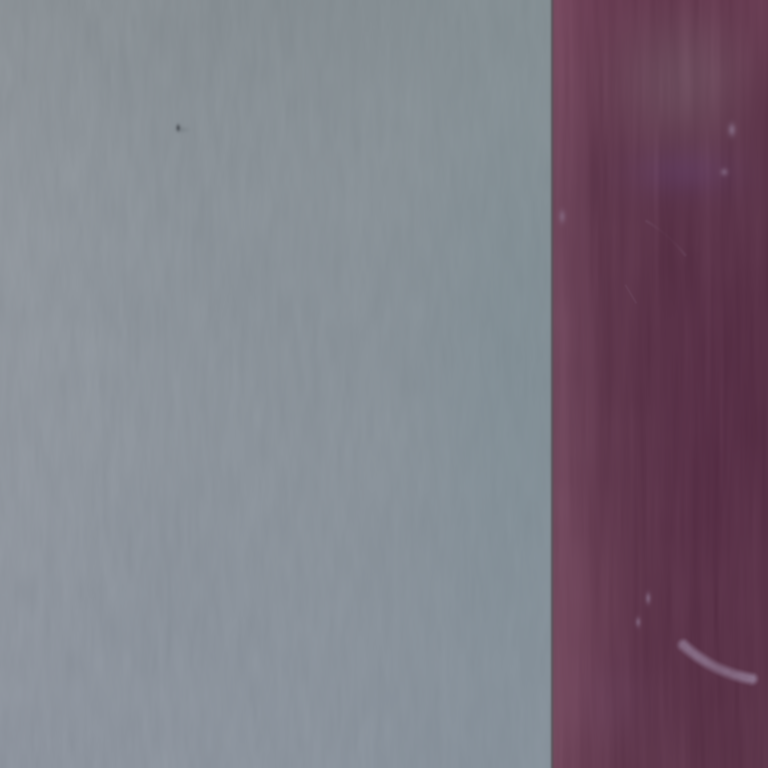
Reproduce this texture procedurally as a Shadertoy shader.

```glsl
// Brushed blue-grey painted panel beside a glossy, scuffed maroon strip.
#define SEAM_X 0.7190
#define SEAM_WIDTH 0.0022
#define GREY_GRAIN 0.030
#define MAROON_GRAIN 0.050
#define GREY_BASE vec3(0.540, 0.573, 0.602)
#define MAROON_BASE vec3(0.362, 0.207, 0.290)
#define SCUFF_COLOR vec3(0.560, 0.470, 0.570)
#define HAZE_COLOR vec3(0.440, 0.325, 0.385)

// Sine-free hash of a lattice point.
float hash(vec2 p) {
    vec3 q = fract(vec3(p.xyx) * 0.1031);
    q += dot(q, q.yzx + 33.33);
    return fract((q.x + q.y) * q.z);
}

float noise(vec2 p) {
    vec2 cell = floor(p), f = fract(p);
    f = f * f * (3.0 - 2.0 * f);
    return mix(mix(hash(cell), hash(cell + vec2(1, 0)), f.x),
               mix(hash(cell + vec2(0, 1)), hash(cell + vec2(1, 1)), f.x), f.y);
}

// Layered noise centred on zero.
float fbm(vec2 p) {
    float sum = 0.0, amp = 0.5;
    for (int i = 0; i < 4; i++) {
        sum += amp * (noise(p) - 0.5);
        p = p * 2.03 + 17.7;
        amp *= 0.5;
    }
    return sum;
}

// Soft elliptical spot.
float glow(vec2 p, vec2 center, vec2 radius) {
    vec2 d = (p - center) / radius;
    return exp(-dot(d, d));
}

// Soft-edged stroke from a to b, sagging by bend at its middle.
float stroke(vec2 p, vec2 a, vec2 b, float bend, float width, float blur) {
    vec2 ab = b - a;
    float t = clamp(dot(p - a, ab) / dot(ab, ab), 0.0, 1.0);
    vec2 sag = vec2(0.0, -bend * 4.0 * t * (1.0 - t));
    return 1.0 - smoothstep(width - blur, width + blur, length(p - a - ab * t - sag));
}

vec3 greyPanel(vec2 p) {
    float across = p.x / SEAM_X;
    vec3 color = GREY_BASE;
    color += vec3(0.022, 0.008, 0.010) * (0.55 - across);
    color += vec3(0.006, 0.006, 0.026) * (0.5 - p.y);
    color -= vec3(0.022, 0.010, 0.010) * glow(p, vec2(0.68, 0.50), vec2(0.12, 0.40));
    color += 0.012 * glow(p, vec2(0.05, 0.62), vec2(0.18, 0.35));
    color -= 0.014 * glow(p, vec2(0.28, 1.0), vec2(0.30, 0.12));

    // Vertical brush grain, broken into short ridges
    float warp = 0.006 * fbm(p * vec2(8.0, 14.0));
    float ridges = fbm(vec2((p.x + warp) * 95.0, p.y * 22.0));
    float hairs = noise(vec2(p.x * 190.0, p.y * 30.0 + 9.0)) - 0.5;
    float fade = mix(1.0, 0.65, across);
    color += GREY_GRAIN * fade * (ridges + 0.35 * hairs);
    color += 0.018 * fbm(p * 5.0) * vec3(1.0, 0.9, 0.8);

    // Small dark nick
    color -= vec3(0.19, 0.20, 0.20) * glow(p, vec2(0.2320, 0.8335), vec2(0.0030, 0.0045));
    color -= 0.035 * glow(p, vec2(0.238, 0.831), vec2(0.007, 0.004));
    return color;
}

vec3 maroonStrip(vec2 p) {
    float x = p.x - SEAM_X;
    vec3 color = MAROON_BASE;

    // Lighter worn margin, darker core
    color += vec3(0.080, 0.073, 0.072) * exp(-x / 0.045);
    color -= vec3(0.018, 0.022, 0.014) * glow(p, vec2(0.93, 0.42), vec2(0.10, 0.28));
    color += vec3(0.030, 0.022, 0.022) * glow(p, vec2(0.74, 0.12), vec2(0.09, 0.20));
    color += vec3(0.035, 0.016, 0.020) * smoothstep(0.72, 1.0, p.y);

    // Cloudy reflections near the top
    color = mix(color, HAZE_COLOR, 0.75 * glow(p, vec2(0.885, 0.895), vec2(0.085, 0.085)));
    color += vec3(0.012, 0.018, 0.055) * glow(p, vec2(0.890, 0.775), vec2(0.065, 0.030));
    color += vec3(0.010, 0.012, 0.020) * glow(p, vec2(0.80, 0.09), vec2(0.05, 0.06));

    // Long streaks with a slight lean
    float lean = 0.025 * (p.y - 0.5) * (0.85 - p.x) + 0.004 * fbm(p * 6.0);
    float streaks = fbm(vec2((p.x + lean) * 75.0, p.y * 4.0));
    float fine = noise(vec2((p.x + lean) * 180.0, p.y * 9.0)) - 0.5;
    color += MAROON_GRAIN * (streaks + 0.35 * fine) * vec3(1.0, 0.9, 0.95);
    color += 0.035 * fbm(p * 7.0 + 4.0);

    // Bright scuff, faint scratches and flecks
    float scuff = stroke(p, vec2(0.890, 0.160), vec2(0.979, 0.116), 0.008, 0.0065, 0.0050);
    color = mix(color, SCUFF_COLOR, scuff * (0.82 + 0.3 * fbm(p * 60.0)));
    float marks = 0.16 * stroke(p, vec2(0.842, 0.712), vec2(0.892, 0.668), -0.004, 0.0015, 0.0025);
    marks += 0.14 * stroke(p, vec2(0.815, 0.628), vec2(0.828, 0.606), 0.0, 0.0010, 0.0020);
    marks += 0.60 * glow(p, vec2(0.844, 0.221), vec2(0.0035, 0.0070));
    marks += 0.55 * glow(p, vec2(0.831, 0.190), vec2(0.0035, 0.0060));
    marks += 0.65 * glow(p, vec2(0.953, 0.831), vec2(0.0050, 0.0080));
    marks += 0.50 * glow(p, vec2(0.943, 0.776), vec2(0.0050, 0.0050));
    marks += 0.50 * glow(p, vec2(0.732, 0.718), vec2(0.0045, 0.0080));
    return mix(color, SCUFF_COLOR, min(marks, 1.0));
}

void mainImage(out vec4 fragColor, in vec2 fragCoord) {
    vec2 p = fragCoord / iResolution.xy;
    float soft = max(0.0015, 1.0 / iResolution.x);
    float x = p.x - SEAM_X;
    vec3 color = mix(greyPanel(p), maroonStrip(p), smoothstep(-soft, soft, x));

    // Shadowed seam between the two paints
    float seam = exp(-x * x / (SEAM_WIDTH * SEAM_WIDTH));
    color = mix(color, vec3(0.335, 0.315, 0.335), 0.75 * seam);
    fragColor = vec4(clamp(color, 0.0, 1.0), 1.0);
}
```
